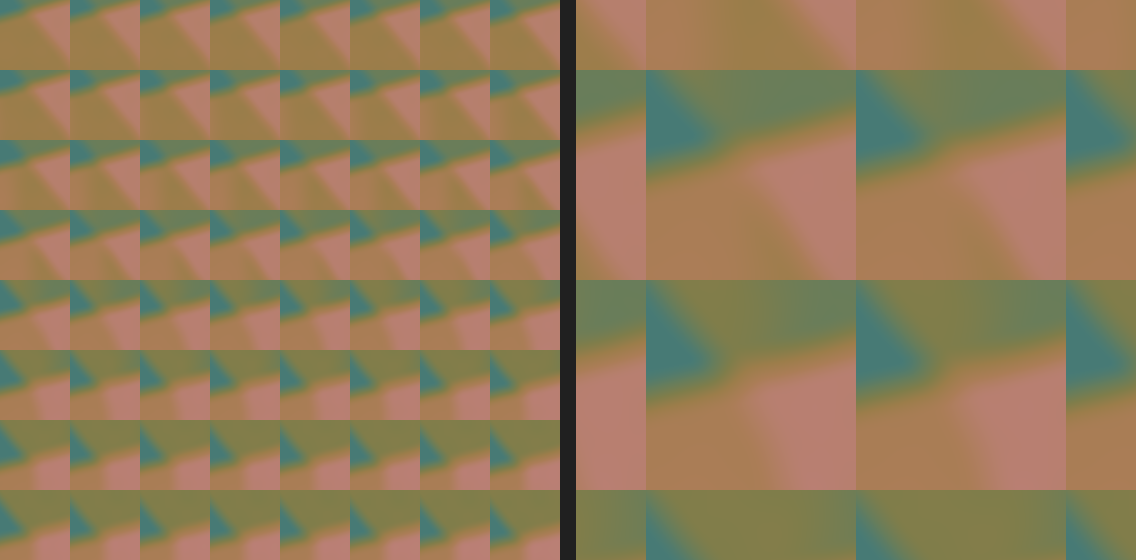
Left: the whole. Right: its middle third, enlarged.
Reproduce this pattern procedurally as a WebGL 2 fragment shader.

```glsl
#version 300 es
precision highp float;

uniform vec2 u_resolution;
out vec4 fragColor;

const float TILES = 8.0;           // repeats across and down
const float DRIFT = 0.55;          // fall of the motif from first to last tile
const float HORIZON_LEFT = 0.27;   // height of the horizon at the left edge
const float HORIZON_SLOPE = 0.28;
const float DIAGONAL_SLOPE = 0.8;
const float DIAGONAL_SOFTNESS = 0.15;
const float NOISE_SCALE = 3.0;
const float NOISE_AMOUNT = 0.035;
const int SAMPLES = 2;             // antialiasing grid per axis

const int STOPS = 6;
const vec3 RAMP[STOPS] = vec3[](
    vec3(0.28, 0.48, 0.46),   // teal
    vec3(0.40, 0.49, 0.36),   // green
    vec3(0.50, 0.49, 0.29),   // olive
    vec3(0.61, 0.49, 0.29),   // ochre
    vec3(0.67, 0.49, 0.34),   // tan
    vec3(0.73, 0.50, 0.46));  // pink

vec2 hashGradient(vec2 cell) {
    float h = fract(sin(dot(cell, vec2(127.1, 311.7))) * 43758.5);
    float angle = 6.28318 * h;
    return vec2(cos(angle), sin(angle));
}

float gradientNoise(vec2 p) {
    vec2 i = floor(p), f = fract(p);
    vec2 w = f * f * f * (f * (f * 6.0 - 15.0) + 10.0);
    vec2 o = vec2(0.0, 1.0);
    float bottom = mix(dot(hashGradient(i), f),
                       dot(hashGradient(i + o.yx), f - o.yx), w.x);
    float top = mix(dot(hashGradient(i + o), f - o),
                    dot(hashGradient(i + 1.0), f - 1.0), w.x);
    return mix(bottom, top, w.y);
}

vec3 ramp(float v) {
    float s = clamp(v, 0.0, 1.0) * float(STOPS - 1);
    int k = min(int(s), STOPS - 2);
    return mix(RAMP[k], RAMP[k + 1], s - float(k));
}

// Tone of one tile; p runs right and down, t is its place in the sequence
float tileTone(vec2 p, float t) {
    float fall = p.y - DRIFT * t;

    // Above the horizon: teal wedge, then green giving way to olive
    float wedgeEdge = DIAGONAL_SLOPE * (fall + 0.35);
    float sky = mix(0.22, 0.41, smoothstep(-0.3, 0.3, 2.4 * t - 0.73 - p.x));
    float above = mix(0.0, sky,
        smoothstep(-DIAGONAL_SOFTNESS, DIAGONAL_SOFTNESS, p.x - wedgeEdge));

    // Below the horizon: ochre turning tan, then the pink wedge
    float pinkEdge = mix(0.42 + DIAGONAL_SLOPE * (fall - 0.2), 0.5,
                         smoothstep(0.3, 0.8, t));
    float ground = mix(0.6, 0.78, smoothstep(-0.2, 0.2, 2.0 * t - 0.3 - p.x));
    float pink = mix(0.93, 1.0, t);
    float below = mix(ground, pink,
        smoothstep(-DIAGONAL_SOFTNESS, DIAGONAL_SOFTNESS, p.x - pinkEdge));

    // Soft horizon, wider late in the sequence
    float horizon = HORIZON_LEFT - HORIZON_SLOPE * p.x;
    float blur = mix(0.12, 0.18, t);
    float tone = mix(above, below, smoothstep(-blur, blur, fall - horizon));
    vec2 drifting = vec2(p.x - 0.3 * t, fall) * NOISE_SCALE;
    return tone + NOISE_AMOUNT * gradientNoise(drifting + 7.3);
}

vec3 pattern(vec2 uv) {
    vec2 grid = vec2(uv.x, 1.0 - uv.y) * TILES;
    vec2 tile = floor(grid);
    float t = (tile.y * TILES + tile.x) / (TILES * TILES - 1.0);
    return ramp(tileTone(fract(grid), t));
}

void main() {
    // Average subsamples to smooth the tile edges
    vec3 color = vec3(0.0);
    for (int j = 0; j < SAMPLES; j++) {
        for (int i = 0; i < SAMPLES; i++) {
            vec2 offset = (vec2(i, j) + 0.5) / float(SAMPLES) - 0.5;
            color += pattern((gl_FragCoord.xy + offset) / u_resolution);
        }
    }
    fragColor = vec4(color / float(SAMPLES * SAMPLES), 1.0);
}
```
